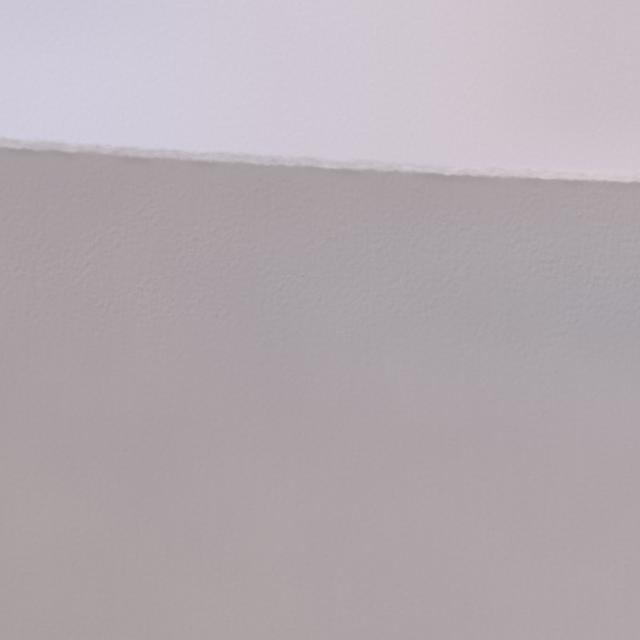
Give the GLSL for this texture, as a Shadertoy shader.

```glsl
vec2 hashGradient(vec2 cell) {
    vec2 p = vec2(dot(cell, vec2(127.1, 311.7)), dot(cell, vec2(269.5, 183.3)));
    return 2.0 * fract(sin(p) * 43758.5) - 1.0;
}

float gradientNoise(vec2 p) {
    vec2 cell = floor(p), f = fract(p);
    vec2 blend = f * f * f * (f * (f * 6.0 - 15.0) + 10.0);
    float a = dot(hashGradient(cell), f);
    float b = dot(hashGradient(cell + vec2(1, 0)), f - vec2(1, 0));
    float c = dot(hashGradient(cell + vec2(0, 1)), f - vec2(0, 1));
    float d = dot(hashGradient(cell + vec2(1, 1)), f - vec2(1, 1));
    return mix(mix(a, b, blend.x), mix(c, d, blend.x), blend.y);
}

float fractalNoise(vec2 p, int octaves) {
    float sum = 0.0, amplitude = 0.5;
    for (int i = 0; i < octaves; i++) {
        sum += amplitude * gradientNoise(p);
        p = mat2(1.6, 1.2, -1.2, 1.6) * p + 7.3;
        amplitude *= 0.5;
    }
    return sum;
}

// Difference of heights along the light direction
float plasterRelief(vec2 uv, float scale) {
    vec2 lightStep = vec2(-0.002, 0.0025);
    return fractalNoise((uv + lightStep) * scale, 3) - fractalNoise(uv * scale, 3);
}

float softBand(float v, float center, float width) {
    float d = (v - center) / width;
    return exp(-d * d);
}

float edgeHeight(float x, float roughness) {
    float curve = 0.771 - 0.074 * x + 0.018 * x * x;
    return curve + roughness * fractalNoise(vec2(x * 32.0, 3.7), 4);
}

vec3 upperWall(vec2 uv) {
    vec3 color = mix(vec3(0.820, 0.801, 0.858), vec3(0.815, 0.780, 0.815),
                     smoothstep(0.1, 0.75, uv.x));
    float shade = smoothstep(0.65, 0.95, uv.x) * smoothstep(0.72, 0.85, uv.y);
    color -= shade * vec3(0.028, 0.033, 0.037);
    color -= 0.018 * smoothstep(0.88, 1.0, uv.y) * (1.0 - smoothstep(0.0, 0.5, uv.x));
    return color;
}

vec3 lowerWall(vec2 uv) {
    vec3 bottom = mix(vec3(0.665, 0.627, 0.633), vec3(0.695, 0.655, 0.668), uv.x);
    vec3 middle = mix(vec3(0.660, 0.627, 0.640), vec3(0.676, 0.644, 0.664), uv.x);
    vec3 top = mix(vec3(0.652, 0.620, 0.634), vec3(0.672, 0.637, 0.650), uv.x);
    vec3 color = mix(bottom, middle, smoothstep(0.0, 0.5, uv.y));
    color = mix(color, top, smoothstep(0.5, 0.72, uv.y));
    float coolPatch = softBand(uv.y, 0.53, 0.12) * smoothstep(0.2, 1.0, uv.x);
    return color + coolPatch * vec3(-0.010, 0.002, 0.002);
}

void mainImage(out vec4 fragColor, in vec2 fragCoord) {
    vec2 uv = fragCoord / iResolution.xy;
    float pixel = 1.0 / iResolution.y;

    // Ragged lower boundary, with sharpness that varies along the join
    float wobble = 0.005 * fractalNoise(uv * vec2(75.0, 110.0), 3);
    float lipBottom = edgeHeight(uv.x, 0.006) + wobble;
    float softness = max(0.0036 + 0.003 * gradientNoise(vec2(uv.x * 14.0, 1.3)), pixel);
    float aboveBottom = smoothstep(-softness, softness, uv.y - lipBottom);

    // Painted lip with a feathered upper boundary
    float lipTop = edgeHeight(uv.x, 0.0) + 0.0135 + 1.5 * wobble
                 + 0.008 * fractalNoise(vec2(uv.x * 18.0, 9.1), 3);
    float fade = max(0.0042, pixel);
    float aboveTop = smoothstep(-fade, fade, uv.y - lipTop);
    vec3 lip = mix(vec3(0.748, 0.724, 0.748), vec3(0.810, 0.772, 0.796),
                   smoothstep(0.3, 0.95, uv.x));
    lip += 0.12 * fractalNoise(uv * vec2(50.0, 120.0), 3);
    vec3 color = mix(lowerWall(uv), lip, aboveBottom);
    color = mix(color, upperWall(uv), aboveTop);

    // Broken contact shadow below the lip and faint light above it
    float gaps = smoothstep(-0.2, 0.25, gradientNoise(vec2(uv.x * 17.0, 5.2)));
    float shadow = softBand(uv.y, lipBottom - 0.005, 0.007) * (1.0 - aboveBottom);
    color -= shadow * gaps * mix(0.032, 0.024, uv.x);
    float glow = softBand(uv.y, lipTop, 0.006) * smoothstep(0.6, 0.9, uv.x);
    color += 0.014 * glow * aboveBottom;

    // Flecks of rolled paint, strongest beneath the join
    float lowerMask = 1.0 - aboveBottom;
    float patches = smoothstep(-0.3, 0.35, fractalNoise(uv * vec2(13.0, 17.0) + 4.6, 2));
    float reliefZone = 0.3 + 0.7 * softBand(uv.y, 0.59, 0.12);
    float reliefAmount = mix(0.022, 0.08 * reliefZone * (0.35 + 0.75 * patches), lowerMask);
    color += reliefAmount * plasterRelief(uv, 115.0);

    // Rare small pits
    float pits = smoothstep(0.42, 0.65, gradientNoise(uv * vec2(105.0, 80.0) + 31.0));
    color -= 0.035 * pits * reliefZone * lowerMask;

    // Broad stains, vertical strokes and fine grain
    float stain = fractalNoise(uv * vec2(5.0, 6.0) + 2.4, 3);
    float strokes = gradientNoise(uv * vec2(85.0, 9.0));
    color += stain * mix(0.008, 0.022, lowerMask) * vec3(1.0, 0.9, 0.75);
    color += 0.005 * strokes * lowerMask;
    color += 0.011 * gradientNoise(uv * 170.0);

    fragColor = vec4(clamp(color, 0.0, 1.0), 1.0);
}
```
